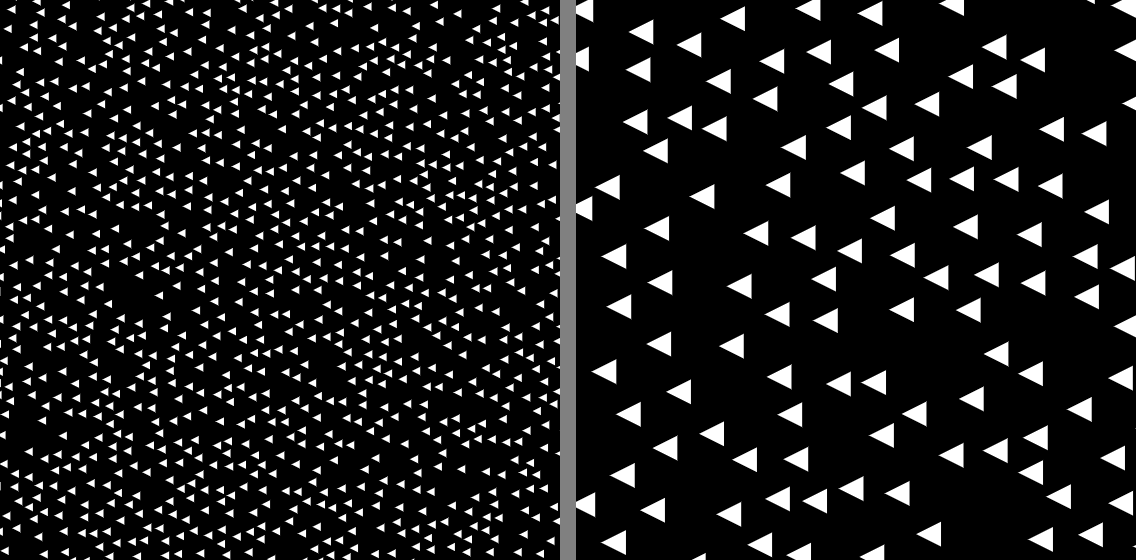
Left: the whole. Right: its middle third, enlarged.
A three.js fragment shader for this pattern:

```glsl
varying vec2 vUv;

const vec3 BACKGROUND = vec3(0.0);
const vec3 INK = vec3(1.0);
const float CELL = 0.0227;      // lattice spacing
const float JITTER = 0.75;      // share of a cell a grain may wander
const float MIN_GAP = 0.0205;   // closest allowed distance of two grains
const float HALF_SIZE = 0.0074; // half the width and height of a triangle
const float TILT = 0.24;        // lattice angle in radians

vec3 hash32(vec2 p) {
  vec3 q = fract(vec3(p.xyx) * vec3(0.1031, 0.1030, 0.0973));
  q += dot(q, q.yxz + 33.33);
  return fract((q.xxy + q.yzz) * q.zyx);
}

// Grain position in lattice units (xy) and its priority (z)
vec3 grain(vec2 id) {
  vec3 h = hash32(id + 173.0);
  return vec3(id + 0.5 + JITTER * (h.xy - 0.5), h.z);
}

// A grain survives when no nearby grain has a higher priority
bool survives(vec2 id, vec3 self, float gap) {
  for (int j = -1; j <= 1; j++) {
    for (int i = -1; i <= 1; i++) {
      vec3 other = grain(id + vec2(float(i), float(j)));
      if (other.z > self.z && distance(other.xy, self.xy) < gap) return false;
    }
  }
  return true;
}

// Signed distance to a triangle pointing left
float leftTriangle(vec2 p, float h) {
  float slant = (2.0 * abs(p.y) - p.x - h) / sqrt(5.0);
  return max(p.x - h, slant);
}

// Distance to the nearest triangle of the scatter
float scatter(vec2 uv, float cell, float tilt, float halfSize) {
  float c = cos(tilt);
  float s = sin(tilt);
  mat2 turn = mat2(c, s, -s, c);
  vec2 p = turn * uv / cell;
  vec2 base = floor(p);
  float nearest = 1.0;
  for (int j = -1; j <= 1; j++) {
    for (int i = -1; i <= 1; i++) {
      vec2 id = base + vec2(float(i), float(j));
      vec3 g = grain(id);
      // Turn the offset back so every triangle stays upright
      vec2 local = ((p - g.xy) * cell) * turn;
      float d = leftTriangle(local, halfSize);
      if (d < nearest && d < halfSize && survives(id, g, MIN_GAP / cell)) {
        nearest = d;
      }
    }
  }
  return nearest;
}

void main() {
  float pixel = fwidth(vUv.y);
  float d = scatter(vUv, CELL, TILT, HALF_SIZE);
  float coverage = clamp(0.5 - d / pixel, 0.0, 1.0);
  gl_FragColor = vec4(mix(BACKGROUND, INK, coverage), 1.0);
}
```
